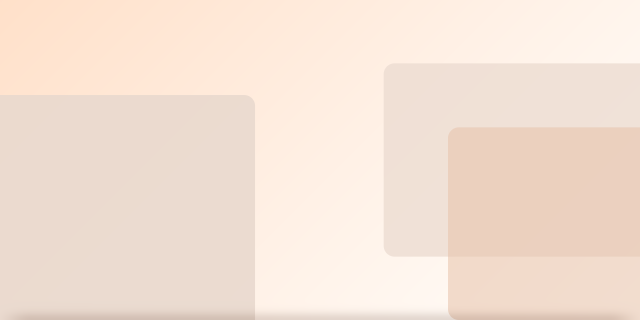
Give the GLSL for this background, as a Shadertoy shader.

```glsl
// Backdrop gradient, from upper left to lower right
const vec3 PEACH = vec3(1.0, 0.88, 0.79);
const vec3 CREAM = vec3(1.0, 0.94, 0.895);
const vec3 WHITE = vec3(1.0, 0.998, 0.99);

// Panels: colour with opacity, and bounds (left, bottom, right, top) in canvas heights
const vec4 LEFT_TINT  = vec4(0.911, 0.850, 0.808, 0.90);
const vec4 LEFT_BOX   = vec4(-0.5, -0.5, 0.797, 0.703);
const vec4 RIGHT_TINT = vec4(0.925, 0.863, 0.821, 0.80);
const vec4 RIGHT_BOX  = vec4(1.199, 0.198, 2.5, 0.802);
const vec4 FRONT_TINT = vec4(0.904, 0.760, 0.665, 0.55);
const vec4 FRONT_BOX  = vec4(1.400, 0.0, 2.5, 0.602);
const float CORNER_RADIUS = 0.034;

// Soft shadow along the lower edge
const vec3 SHADOW_COLOR = vec3(0.36, 0.22, 0.16);
const float SHADOW_OPACITY = 0.17;
const float SHADOW_HEIGHT = 0.017;
const float SHADOW_END_FADE = 0.10;

float roundedBoxDistance(vec2 p, vec4 bounds, float radius) {
    vec2 center = 0.5 * (bounds.xy + bounds.zw);
    vec2 halfSize = 0.5 * (bounds.zw - bounds.xy);
    vec2 q = abs(p - center) - halfSize + radius;
    return length(max(q, 0.0)) + min(max(q.x, q.y), 0.0) - radius;
}

vec3 backdrop(vec2 p, float aspect) {
    float t = (p.x + 1.0 - p.y) / (aspect + 1.0);
    vec3 firstHalf = mix(PEACH, CREAM, clamp(2.0 * t, 0.0, 1.0));
    return mix(firstHalf, WHITE, clamp(2.0 * t - 1.0, 0.0, 1.0));
}

vec3 addPanel(vec3 base, vec2 p, vec4 bounds, vec4 tint, float pixel) {
    float d = roundedBoxDistance(p, bounds, CORNER_RADIUS);
    float coverage = clamp(0.5 - d / pixel, 0.0, 1.0);
    return mix(base, tint.rgb, tint.a * coverage);
}

float lowerShadow(vec2 p, float aspect) {
    float rise = p.y / SHADOW_HEIGHT;
    float endDistance = min(p.x, aspect - p.x);
    float ends = smoothstep(-0.02, SHADOW_END_FADE, endDistance);
    return SHADOW_OPACITY * exp(-0.5 * rise * rise) * ends;
}

void mainImage(out vec4 fragColor, in vec2 fragCoord) {
    float pixel = 1.0 / iResolution.y;
    float aspect = iResolution.x * pixel;
    vec2 p = fragCoord * pixel;

    // Translucent panels, back to front
    vec3 color = backdrop(p, aspect);
    color = addPanel(color, p, LEFT_BOX, LEFT_TINT, pixel);
    color = addPanel(color, p, RIGHT_BOX, RIGHT_TINT, pixel);
    color = addPanel(color, p, FRONT_BOX, FRONT_TINT, pixel);

    color = mix(color, SHADOW_COLOR, lowerShadow(p, aspect));
    fragColor = vec4(color, 1.0);
}
```
